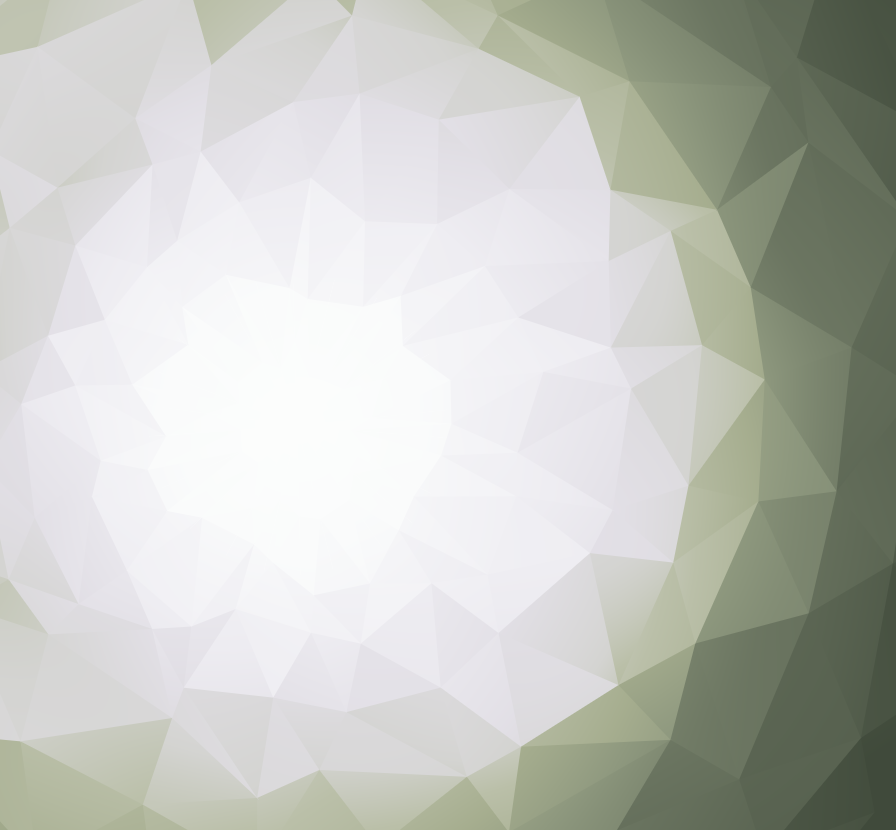
Reproduce this background procedurally as a WebGL 2 fragment shader.

```glsl
#version 300 es
precision highp float;
// Low-poly glow: rings of faceted triangles fading from white through lilac to dark green.

uniform vec2 u_resolution;
out vec4 fragColor;

// Lengths are in canvas heights
const vec2 CORE_CENTRE = vec2(0.358, 0.487);
const vec2 RIM_CENTRE = vec2(0.407, 0.508);
const float RING_GAP = 0.09;
const float SECTORS = 22.0;
const float RADIAL_JITTER = 0.33;
const float ANGLE_JITTER = 0.32;
const float SIDE_SHADE = 0.30;      // extra darkness toward the right
const float FACET_CONTRAST = 0.075; // tone variation between facets
const float FACET_SLOPE = 0.35;     // tone variation inside a facet
const float TAU = 6.28318;

const int STOPS = 12;
const float STOP_AT[STOPS] = float[STOPS](
  0.0, 0.15, 0.20, 0.29, 0.37, 0.44, 0.50, 0.58, 0.66, 0.77, 0.90, 1.03);
const vec3 STOP_COLOUR[STOPS] = vec3[STOPS](
  vec3(0.99, 0.995, 0.99), vec3(0.98, 0.985, 0.985), vec3(0.96, 0.96, 0.97),
  vec3(0.93, 0.925, 0.945), vec3(0.885, 0.875, 0.90), vec3(0.83, 0.83, 0.82),
  vec3(0.73, 0.75, 0.66), vec3(0.65, 0.68, 0.56), vec3(0.55, 0.59, 0.49),
  vec3(0.42, 0.46, 0.38), vec3(0.34, 0.38, 0.31), vec3(0.25, 0.29, 0.23));

float hash(vec2 p) {
  vec3 q = fract(vec3(p.xyx) * 0.1031);
  q += dot(q, q.yzx + 33.33);
  return fract((q.x + q.y) * q.z);
}

// Rings drift from the core centre to the rim centre as they grow
vec2 ringCentre(float radius) {
  return mix(CORE_CENTRE, RIM_CENTRE, smoothstep(0.15, 0.45, radius));
}

float ringRadius(vec2 p) {
  float radius = length(p - CORE_CENTRE);
  for (int i = 0; i < 3; i++) radius = length(p - ringCentre(radius));
  return radius;
}

// Tone grows with distance, faster toward the right and the bottom
float toneAt(vec2 p) {
  float radius = ringRadius(p);
  vec2 offset = p - RIM_CENTRE;
  float outer = smoothstep(0.40, 0.60, radius);
  return radius + outer * (SIDE_SHADE * offset.x - 0.06 * offset.y);
}

vec3 palette(float tone) {
  vec3 colour = STOP_COLOUR[0];
  for (int i = 1; i < STOPS; i++) {
    float blend = clamp((tone - STOP_AT[i - 1]) / (STOP_AT[i] - STOP_AT[i - 1]), 0.0, 1.0);
    colour = mix(colour, STOP_COLOUR[i], blend);
  }
  return colour;
}

// Jittered mesh vertex; odd rings are staggered by half a sector
vec2 meshVertex(float ring, float sector) {
  if (ring < 0.5) return CORE_CENTRE;
  vec2 id = vec2(ring, mod(sector, SECTORS));
  float radius = RING_GAP * (ring + RADIAL_JITTER * (2.0 * hash(id + 7.0) - 1.0));
  float turn = sector + 0.5 * mod(ring, 2.0) + ANGLE_JITTER * (2.0 * hash(id + 41.0) - 1.0);
  float angle = turn * TAU / SECTORS;
  return ringCentre(radius) + radius * vec2(cos(angle), sin(angle));
}

float edgeDistance(vec2 p, vec2 a, vec2 b) {
  vec2 edge = b - a;
  return (edge.x * (p.y - a.y) - edge.y * (p.x - a.x)) / max(length(edge), 0.0001);
}

// Colour in rgb, premultiplied by the coverage in w
vec4 facet(vec2 p, vec2 a, vec2 b, vec2 c, vec2 id, float pixel) {
  float facing = edgeDistance(c, a, b) < 0.0 ? -1.0 : 1.0;
  float inside = min(facing * edgeDistance(p, a, b),
    min(facing * edgeDistance(p, b, c), facing * edgeDistance(p, c, a)));
  float coverage = clamp(0.5 + inside / pixel, 0.0, 1.0);
  if (coverage <= 0.0) return vec4(0.0);
  vec2 middle = (a + b + c) / 3.0;
  float base = toneAt(middle);
  float angle = TAU * hash(id + 19.0);
  float slope = dot(p - middle, vec2(cos(angle), sin(angle)));
  float variation = FACET_CONTRAST * (hash(id) - 0.5) + 0.22 * slope;
  float tone = mix(base, toneAt(p), FACET_SLOPE) + variation * smoothstep(0.06, 0.35, base);
  return vec4(palette(tone), 1.0) * coverage;
}

void main() {
  vec2 p = gl_FragCoord.xy / u_resolution.y;
  float pixel = 1.0 / u_resolution.y;
  float radius = ringRadius(p);
  vec2 offset = p - ringCentre(radius);
  float homeRing = floor(radius / RING_GAP);
  float homeSector = floor(atan(offset.y, offset.x) * SECTORS / TAU);
  vec4 sum = vec4(palette(toneAt(p)), 1.0) * 0.001;

  // Two facets per mesh cell, split along the shorter diagonal
  for (int i = -1; i <= 1; i++) {
    float ring = homeRing + float(i);
    if (ring < 0.0) continue;
    for (int j = -2; j <= 1; j++) {
      float sector = homeSector + float(j);
      vec2 a = meshVertex(ring, sector), b = meshVertex(ring, sector + 1.0);
      vec2 c = meshVertex(ring + 1.0, sector), d = meshVertex(ring + 1.0, sector + 1.0);
      bool even = mod(ring, 2.0) < 0.5;
      vec2 id = vec2(ring * 2.0, mod(sector, SECTORS)) + 3.0;
      sum += facet(p, a, b, even ? c : d, id, pixel);
      sum += facet(p, c, d, even ? b : a, id + vec2(1.0, 0.0), pixel);
    }
  }
  fragColor = vec4(sum.rgb / sum.w, 1.0);
}
```
